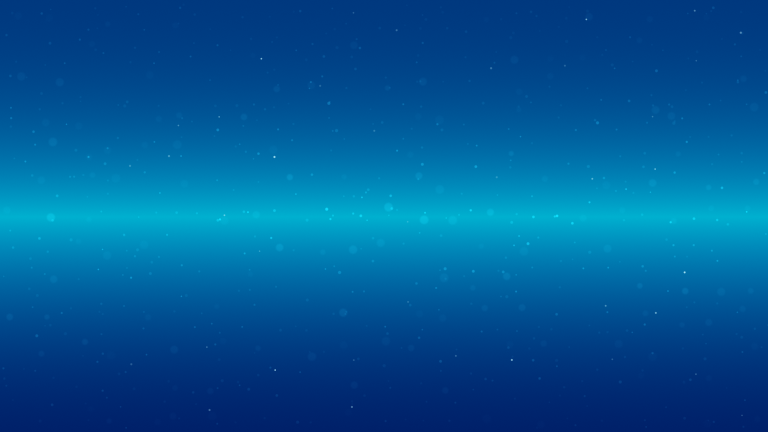
Write a WebGL 1 fragment shader that draws this background.

```glsl
precision highp float;
// A cyan horizon glow across deep blue, sprinkled with fine drifting dust.

uniform vec2 u_resolution;

float hash(vec2 p) {
  vec3 q = fract(vec3(p.xyx) * 0.1031);
  q += dot(q, q.yzx + 33.33);
  return fract((q.x + q.y) * q.z);
}

// One layer of scattered discs; density is the share of cells that hold one.
float dust(vec2 p, float cells, float density, float radius, float blur, float seed) {
  vec2 id = floor(p * cells);
  vec2 key = id + seed;
  vec2 offset = 0.2 + 0.6 * vec2(hash(key + 17.3), hash(key + 41.7));
  float d = length(p - (id + offset) / cells);
  float r = radius * mix(0.55, 1.0, hash(key + 73.1));
  float disc = 1.0 - smoothstep(max(r - blur, 0.0), r + blur, d);
  float strength = mix(0.25, 1.0, pow(hash(key + 97.9), 2.0));
  return disc * strength * step(hash(key), density);
}

// Glow that fades exponentially on both sides of the horizon.
vec3 background(float y) {
  float height = y - 0.498;
  float green = 0.09 + 0.6 * exp(-abs(height) / 0.25);
  green += height > 0.0 ? 0.05 * height * height * 4.0
                        : -0.045 * smoothstep(0.0, 0.45, -height);
  float blue = 0.29 + 1.02 * green - 0.38 * green * green;
  return vec3(0.0, green, blue);
}

void main() {
  vec2 p = gl_FragCoord.xy / u_resolution.y;
  float pixel = 1.0 / u_resolution.y;
  vec3 color = background(p.y);

  // Dust gathers loosely around the horizon.
  float gather = mix(0.35, 1.0, exp(-pow((p.y - 0.5) / 0.33, 2.0)));

  // Large faint discs, then small motes in layers of varied size.
  float haze = dust(p, 13.0, 0.45, 0.010, 0.003, 11.0);
  float motes = 0.0;
  for (int i = 0; i < 3; i++) {
    float k = float(i);
    motes += dust(p + 0.37 * k, 15.0 + 4.0 * k, 0.28, 0.0036 - 0.0006 * k,
                  0.8 * pixel, 50.0 + 31.0 * k);
  }
  color += vec3(0.10, 0.30, 0.28) * gather * (0.22 * haze + 0.65 * motes);

  // A few bright pinpoints.
  float sparks = dust(p, 9.0, 0.24, 0.0024, 0.8 * pixel, 203.0);
  color = mix(color, vec3(0.75, 0.96, 1.0), 0.85 * sparks);

  // Subtle grain softens banding.
  color += (hash(gl_FragCoord.xy) - 0.5) / 255.0;
  gl_FragColor = vec4(clamp(color, 0.0, 1.0), 1.0);
}
```
